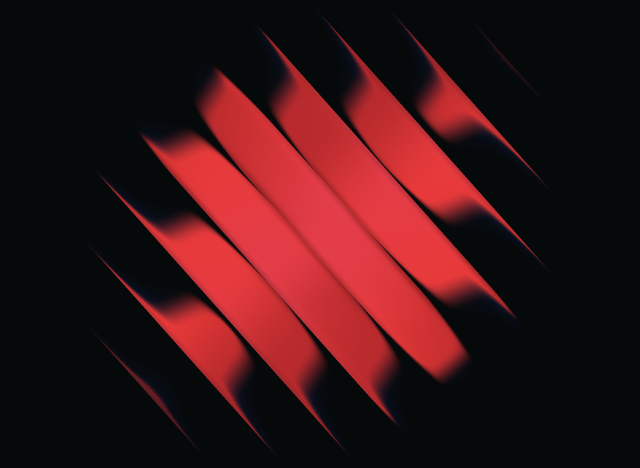
A Shadertoy shader for this background:

```glsl
const vec2 ACROSS = vec2(0.747, 0.665);
const vec2 ALONG = vec2(0.665, -0.747);
const float PITCH = 0.1165;

float roundedSquare(vec2 p, float halfSize, float radius) {
    vec2 q = abs(p) - halfSize + radius;
    return length(max(q, 0.0)) + min(max(q.x, q.y), 0.0) - radius;
}

// Red body: scarlet sides, rose middle, crimson top and bottom
vec3 bodyColor(vec2 p) {
    vec3 scarlet = vec3(0.91, 0.22, 0.21);
    vec3 rose = vec3(0.89, 0.24, 0.29);
    vec3 crimson = vec3(0.72, 0.165, 0.175);
    vec3 color = mix(scarlet, rose, exp(-18.0 * dot(p, p)));
    float shade = smoothstep(0.0, 0.24, abs(p.y) - 0.45 * abs(p.x));
    return mix(color, crimson, shade);
}

vec3 scene(vec2 p) {
    // Split the plane into diagonal ribs
    float across = dot(p, ACROSS);
    float along = dot(p, ALONG);
    float rib = (across - 0.0226) / PITCH;
    float center = 0.0226 + PITCH * floor(rib + 0.5);
    float w = 2.0 * fract(rib + 0.5) - 1.0;

    // Each rib bends the view inward, blue light more widely than red
    float redBend = 0.018 * w + 0.17 * pow(abs(w), 7.0) * sign(w);
    float blueBend = 0.055 * w + 0.13 * w * w * w;
    vec2 redPoint = ACROSS * (center - redBend) + ALONG * along;
    vec2 bluePoint = ACROSS * (center - blueBend) + ALONG * along;
    float redDist = roundedSquare(redPoint, 0.298, 0.05);
    float blueDist = roundedSquare(bluePoint, 0.298, 0.05);

    // Soft body over a navy fringe
    float fade = smoothstep(0.6, 0.4, abs(across));
    float glow = smoothstep(0.06, -0.05, blueDist) * fade;
    float body = smoothstep(0.027, -0.03, redDist) * fade;
    float seam = 1.0 - 0.16 * smoothstep(0.75, 1.0, abs(w));
    vec3 color = vec3(0.024, 0.034, 0.04) + vec3(0.01, 0.03, 0.09) * glow;
    return mix(color, bodyColor(redPoint) * seam, body);
}

void mainImage(out vec4 fragColor, in vec2 fragCoord) {
    // Average sub-samples to smooth the rib edges
    vec3 total = vec3(0.0);
    for (int i = 0; i < 9; i++) {
        vec2 jitter = (vec2(i % 3, i / 3) - 1.0) / 3.0;
        total += scene((fragCoord + jitter - 0.5 * iResolution.xy) / iResolution.y);
    }
    fragColor = vec4(total / 9.0, 1.0);
}
```
